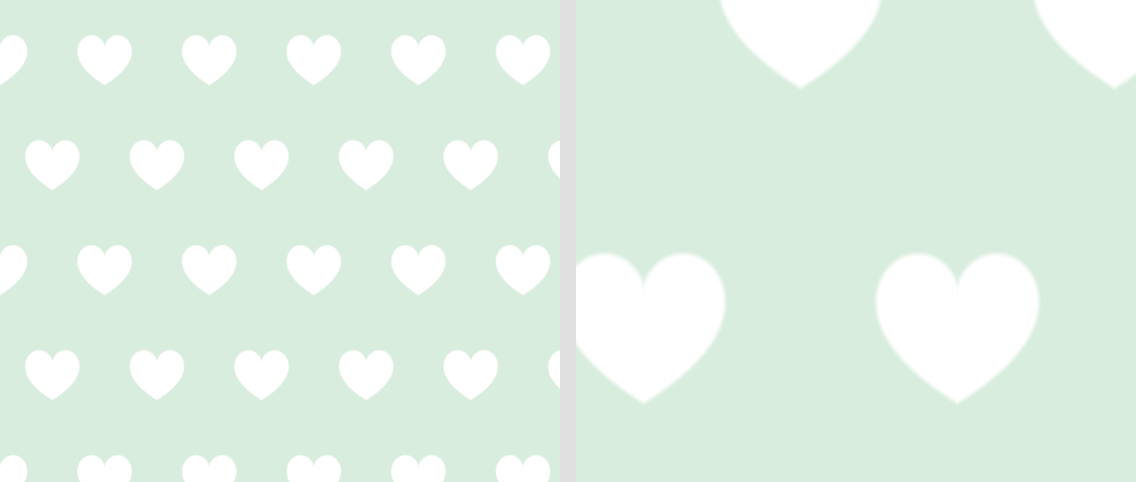
Left: the whole. Right: its middle third, enlarged.
Reproduce this pattern procedurally as a WebGL 2 fragment shader.

```glsl
#version 300 es
precision highp float;

uniform vec2 u_resolution;
out vec4 fragColor;

// Colours
const vec3 MINT  = vec3(0.85, 0.93, 0.87);
const vec3 WHITE = vec3(1.0);

// Lengths in canvas widths, y measured down from the top edge
const vec2  PITCH       = vec2(0.1868, 0.1875);   // column and row spacing
const float FIRST_ROW   = 0.0915;                 // widest level of the top hearts
const float ROW_SHIFT   = 0.5;                    // sideways shift of odd rows, in columns
const float LOBE_OFFSET = 0.0234;                 // lobe centre from the heart's axis
const vec2  LOBE_RADII  = vec2(0.0251, 0.0286);
const float TIP_DEPTH   = 0.0605;                 // widest level down to the tip
const float SOFTNESS    = 1.0;                    // edge half width at 512 px across

// Approximate signed distance to a heart, y pointing down
float heartDistance(vec2 p) {
    p.x = abs(p.x);

    // Upper part: elliptical lobes
    if (p.y < 0.0) {
        vec2 q = (p - vec2(LOBE_OFFSET, 0.0)) / LOBE_RADII;
        return (length(q) - 1.0) * min(LOBE_RADII.x, LOBE_RADII.y);
    }

    // Lower part: parabolic sides meeting at the tip
    float halfWidth = LOBE_OFFSET + LOBE_RADII.x;
    float t = p.y / TIP_DEPTH;
    float field = p.x / halfWidth - 1.0 + t * t;
    vec2 gradient = vec2(1.0 / halfWidth, 2.0 * t / TIP_DEPTH);
    return field / length(gradient);
}

void main() {
    vec2 p = vec2(gl_FragCoord.x, u_resolution.y - gl_FragCoord.y) / u_resolution.x;
    p.y -= FIRST_ROW;

    // Staggered lattice: fold into the nearest heart's cell
    float row = floor(p.y / PITCH.y + 0.5);
    p.x -= mod(row, 2.0) * ROW_SHIFT * PITCH.x;
    vec2 local = vec2(p.x - PITCH.x * floor(p.x / PITCH.x + 0.5), p.y - row * PITCH.y);

    // Soft edge, never thinner than a pixel
    float edge = max(SOFTNESS / 512.0, 0.75 / u_resolution.x);
    float coverage = 1.0 - smoothstep(-edge, edge, heartDistance(local));
    fragColor = vec4(mix(MINT, WHITE, coverage), 1.0);
}
```
